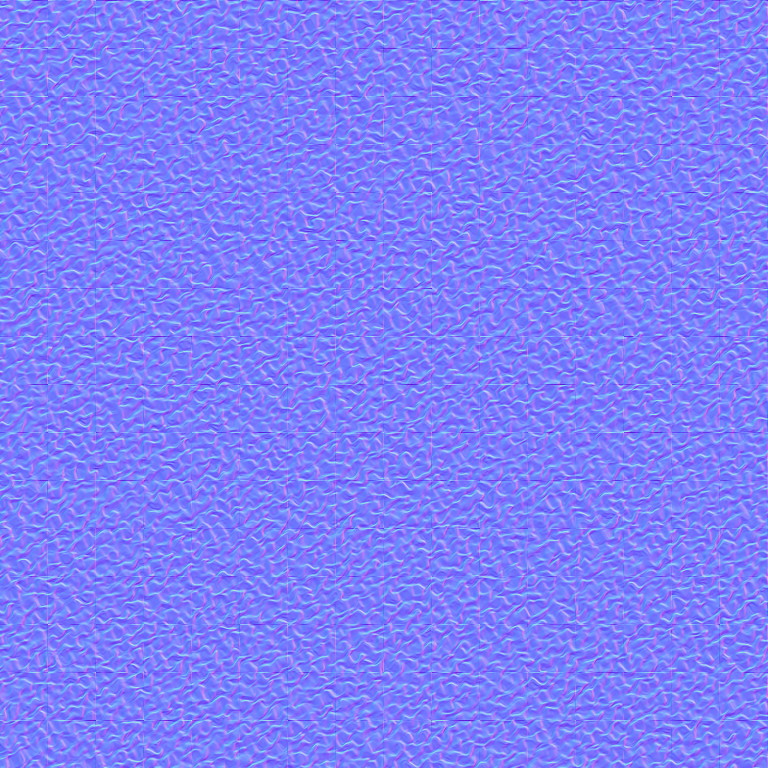
Write a Shadertoy shader that draws this texture map.

```glsl
// Tangent-space normal map of finely crinkled, leather-like grain.
// Slanted, warped gradient noise forms small plateaus with steep flanks;
// faint broken seams on a square grid come from height steps between tiles.

const float TILES = 16.0;                 // tiles along one canvas side
const vec2 GRAIN = vec2(82.0, 122.0);     // cells along and across a wrinkle
const float SLANT = 0.5;                  // wrinkle angle in radians
const float RELIEF = 0.0019;              // slope to tilt
const float STEP = 0.0011;                // slope sampling distance

// Integer hash of a lattice cell, two values in 0..1
vec2 hash2(vec2 cell) {
    uvec2 v = uvec2(ivec2(cell)) * 1664525u + 1013904223u;
    v.x += v.y * 1664525u;
    v.y += v.x * 1664525u;
    v ^= v >> 16u;
    v.x += v.y * 1664525u;
    v.y += v.x * 1664525u;
    v ^= v >> 16u;
    return vec2(v & 65535u) / 65535.0;
}

// Contribution of one lattice corner to gradient noise
float corner(vec2 cell, vec2 offset) {
    return dot(hash2(cell) * 2.0 - 1.0, offset);
}

float gradientNoise(vec2 p) {
    vec2 i = floor(p), f = fract(p);
    vec2 u = f * f * f * (f * (f * 6.0 - 15.0) + 10.0);
    vec2 e = vec2(1.0, 0.0);
    float low = mix(corner(i, f), corner(i + e, f - e), u.x);
    float high = mix(corner(i + e.yx, f - e.yx), corner(i + 1.0, f - 1.0), u.x);
    return 1.3 * mix(low, high, u.y);
}

// Height of the continuous wrinkles
float wrinkles(vec2 p) {
    float c = cos(SLANT), s = sin(SLANT);
    vec2 q = vec2(c * p.x + s * p.y, c * p.y - s * p.x) * GRAIN;
    q.y += 0.9 * gradientNoise(q * vec2(0.8, 0.6) + 31.0);  // crinkled course
    q += vec2(0.4, 0.25) * gradientNoise(q);                // lean to one side
    float folds = smoothstep(-0.38, 0.38, gradientNoise(q));
    return folds + 0.18 * gradientNoise(q * 2.1 + 17.0);
}

// Height step along tile borders, broken up by noise that differs per tile
float seams(vec2 uv) {
    vec2 tile = floor(uv * TILES);
    vec2 local = fract(uv * TILES);
    vec2 border = min(local, 1.0 - local);
    float near = exp(-14.0 * min(border.x, border.y));
    return 0.75 * near * gradientNoise(uv * 50.0 + tile * 7.0 + 0.5);
}

// Surface normal from the slopes
vec3 surfaceNormal(vec2 uv) {
    float h = wrinkles(uv) + seams(uv);
    vec2 right = uv + vec2(STEP, 0.0), up = uv + vec2(0.0, STEP);
    float dx = wrinkles(right) + seams(right) - h;
    float dy = wrinkles(up) + seams(up) - h;
    return normalize(vec3(vec2(dx, dy) * RELIEF / STEP, 1.0));
}

// Encode the normal: right-facing flanks glow, upper flanks turn pale
vec3 encodeNormal(vec3 n) {
    float sideways = n.x * (n.x > 0.0 ? 1.1 : 0.6) + 0.28 * n.y;
    float blue = mix(1.0, n.z, 0.3) + 0.03 * n.y - 0.004;
    return clamp(vec3(0.48 + 0.5 * sideways, 0.505 + 0.5 * n.y, blue), 0.0, 1.0);
}

void mainImage(out vec4 fragColor, in vec2 fragCoord) {
    // Four samples per pixel smooth the flanks and seams
    vec3 color = vec3(0.0);
    for (int k = 0; k < 4; k++) {
        vec2 jitter = vec2(k & 1, k >> 1) * 0.5 - 0.25;
        color += encodeNormal(surfaceNormal((fragCoord + jitter) / iResolution.y));
    }
    fragColor = vec4(color / 4.0, 1.0);
}
```
